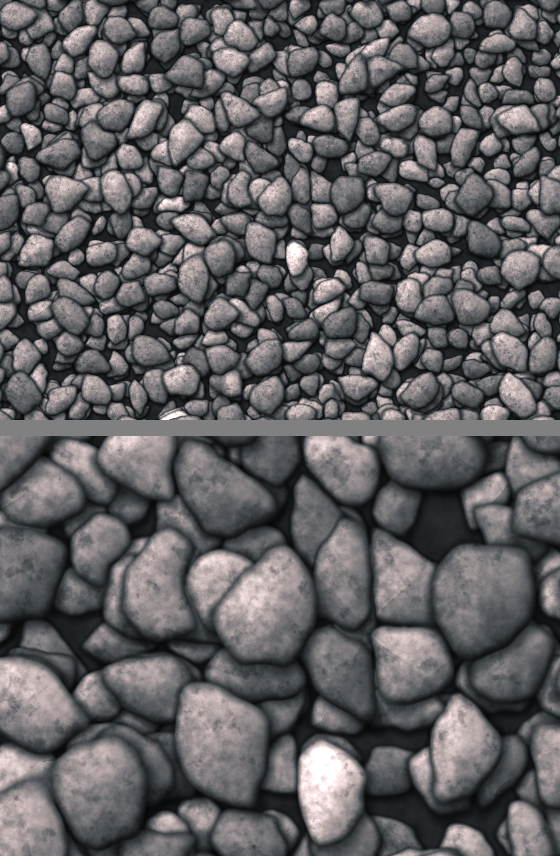
Top, the full canvas; bottom, a detail of the centre.
This texture is drawn by a Shadertoy shader. Its source:

```glsl
vec2 hash2(vec2 p) {
    vec3 q = fract(p.xyx * vec3(0.1031, 0.1030, 0.0973));
    q += dot(q, q.yzx + 33.33);
    return fract((q.xx + q.yz) * q.zy);
}

float noise(vec2 p) {
    vec2 i = floor(p), f = fract(p);
    f = f * f * (3.0 - 2.0 * f);
    return mix(mix(hash2(i).x, hash2(i + vec2(1, 0)).x, f.x),
               mix(hash2(i + vec2(0, 1)).x, hash2(i + vec2(1, 1)).x, f.x), f.y);
}

float fbm(vec2 p) {
    float sum = 0.0, gain = 0.5;
    for (int i = 0; i < 4; i++) {
        sum += gain * noise(p);
        p = mat2(1.6, 1.2, -1.2, 1.6) * p + 7.3;
        gain *= 0.6;
    }
    return sum / 1.09;
}

// Rounded irregular polygon: outward gradient in xy, distance in z
vec3 pebble(vec2 p, vec2 id) {
    vec2 rnd = hash2(id + 71.0);
    float turn = rnd.x * 6.2832, stretch = mix(1.0, 1.28, rnd.y);
    mat2 rot = mat2(cos(turn), -sin(turn), sin(turn), cos(turn));
    vec2 squash = vec2(1.0 / stretch, stretch);
    p = rot * p * squash;
    vec3 sum = vec3(0);
    for (float i = 0.0; i < 6.0; i++) {
        vec2 side = hash2(id + 13.0 * i + 5.0);
        float angle = (i + 0.8 * (side.x - 0.5)) * 1.0472;
        vec2 facing = vec2(cos(angle), sin(angle));
        float weight = exp(14.0 * (dot(p, facing) - mix(0.35, 0.54, side.y)));
        sum += weight * vec3(facing, 1);
    }
    return vec3((sum.xy / sum.z * squash) * rot, log(sum.z) / 14.0);
}

// Lays one sheet of stones over the brightness below it
float addStones(float below, vec2 p, float scale, float density, float seed, float exposure) {
    vec2 q = p * scale + seed, cell = floor(q);
    q += 0.06 * (vec2(noise(q * 5.0), noise(q * 5.0 + 40.0)) - 0.5);
    vec3 near = vec3(0, 0, 3), next = near;
    vec2 nearId = cell;
    for (int y = -1; y <= 1; y++)
    for (int x = -1; x <= 1; x++) {
        vec2 id = cell + vec2(x, y);
        if (hash2(id + 151.0).x > density) continue;
        vec3 s = pebble(q - id - 0.5 - 0.65 * (hash2(id) - 0.5), id);
        if (s.z < near.z) { next = near; near = s; nearId = id; }
        else if (s.z < next.z) next = s;
    }

    // Trim touching neighbours along a rounded seam
    float own = exp(22.0 * near.z);
    float seam = exp(22.0 * (0.5 * (near.z - next.z) + 0.005));
    float d = log(own + seam) / 22.0;
    vec2 slope = mix(near.xy, 0.5 * (near.xy - next.xy), seam / (own + seam));

    // Shadow cast on the stones underneath
    vec3 light = normalize(vec3(-0.3, 0.6, 0.8));
    vec2 outward = mix(near.xy, next.xy, 0.5 * exp(9.0 * (near.z - next.z)));
    float reach = max(0.11 - 0.1 * dot(outward, light.xy), 0.04);
    below *= mix(0.27, 1.0, smoothstep(-0.03, reach, d));

    // Mottled, pitted surface
    vec2 grainAt = p + hash2(nearId + 31.0) * 9.0;
    float blotch = fbm(grainAt * 32.0);
    float grain = fbm(grainAt * 170.0);
    float pits = smoothstep(0.6, 0.75, fbm(grainAt * 75.0 + 3.0));
    vec2 rnd = hash2(nearId + 97.0);
    float tone = mix(0.41, 0.68, rnd.x) + 0.25 * step(0.985, rnd.y);
    tone *= 0.51 + 0.38 * blotch + 0.64 * grain - 0.22 * pits;

    // Domed and faceted lighting
    float inside = max(-d, 0.0);
    vec2 tilt = slope * (0.42 + 1.1 * exp(-16.0 * inside));
    tilt += 0.5 * (vec2(grain, fbm(grainAt * 130.0 + 9.0)) - 0.5);
    float diffuse = max(dot(normalize(vec3(tilt, 1)), light), 0.0);
    float rim = mix(0.45, 1.0, smoothstep(-0.01, 0.075, inside));
    float lit = tone * exposure * rim * (0.19 + 1.0 * diffuse);
    float edge = 0.0013 * scale;
    return mix(below, lit, smoothstep(edge, -edge, d));
}

void mainImage(out vec4 fragColor, in vec2 fragCoord) {
    vec2 p = fragCoord / iResolution.y;
    float value = 0.07 + 0.1 * fbm(p * 70.0);
    value = addStones(value, p, 19.0, 1.0, 210.0, 0.95);
    value = addStones(value, p, 15.5, 0.88, 430.3, 0.98);
    value = addStones(value, p, 12.5, 0.65, 650.6, 1.0);
    value = addStones(value, p, 10.4, 0.42, 870.8, 1.02);

    // Cool shadows, faintly warm highlights
    vec3 tint = mix(vec3(0.90, 1.0, 1.06), vec3(1.07, 0.98, 0.98), smoothstep(0.1, 0.7, value));
    fragColor = vec4(clamp(value * tint + 0.02, 0.0, 1.0), 1);
}
```
